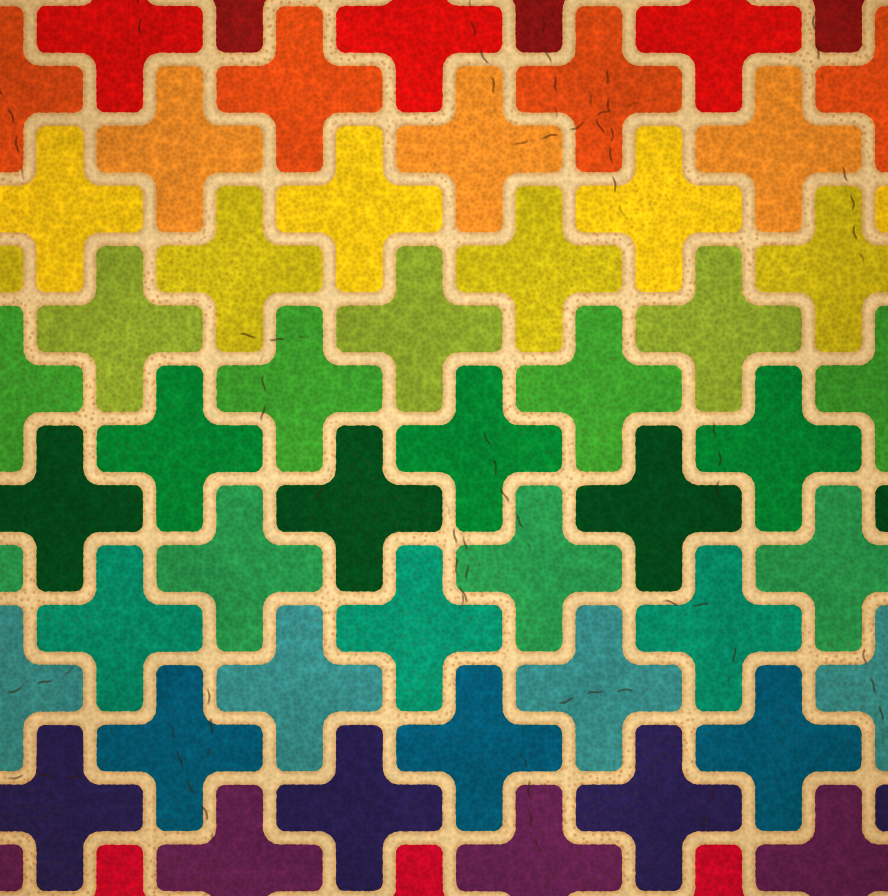
Give the GLSL for this pattern, as a Shadertoy shader.

```glsl
// Interlocking rounded plus tiles on worn cream paper, coloured row by row as a rainbow.
// Each grid cell finds its plus centre by a mod-5 rule, a filleted distance gives the
// outline, and cellular noise, layered sines and hashed scratches add the wear.

const float CELLS = 14.96;                      // grid cells per canvas height
const vec2 FIRST_CENTRE = vec2(2.0, -0.53);     // centre of a bottom-row plus, in cells
const vec2 ARM = vec2(1.385, 0.39);             // half length and half width of an arm
const float TIP_RADIUS = 0.15;
const float FILLET_RADIUS = 0.28;
const int SCRATCHES = 26;

// Row colours from the bottom upwards
const vec3 ROWS[16] = vec3[16](
    vec3(.84, .04, .17), vec3(.40, .14, .33), vec3(.17, .13, .33), vec3(.02, .36, .47),
    vec3(.22, .56, .55), vec3(.03, .56, .42), vec3(.16, .59, .30), vec3(.02, .28, .10),
    vec3(.02, .50, .18), vec3(.24, .61, .17), vec3(.55, .64, .17), vec3(.80, .72, .08),
    vec3(.97, .79, .07), vec3(.95, .57, .16), vec3(.91, .31, .08), vec3(.89, .06, .05));

vec2 hash2(vec2 p) {
    vec3 q = fract(p.xyx * vec3(.1031, .1030, .0973));
    q += dot(q, q.yzx + 33.33);
    return fract((q.xx + q.yz) * q.zy);
}

// Distance to the nearest jittered point, about 0 to 1
float cellular(vec2 p) {
    vec2 cell = floor(p), f = p - cell;
    float nearest = 2.0;
    for (int y = -1; y <= 1; y++)
        for (int x = -1; x <= 1; x++) {
            vec2 o = vec2(x, y);
            vec2 d = o + hash2(cell + o + 50.0) - f;
            nearest = min(nearest, dot(d, d));
        }
    return sqrt(nearest);
}

// Soft stains from layered, warped sines, about -1 to 1
float stains(vec2 p) {
    float sum = 0.0, weight = 0.5;
    for (int i = 0; i < 4; i++) {
        p += 0.7 * sin(p.yx * 1.3 + float(i) * 1.7);
        sum += weight * sin(p.x) * sin(p.y + 1.0);
        p = mat2(1.5, 1.1, -1.1, 1.5) * p;
        weight *= 0.6;
    }
    return sum;
}

float roundedBox(vec2 p, vec2 halfSize, float radius) {
    vec2 q = abs(p) - halfSize + radius;
    return length(max(q, 0.0)) + min(max(q.x, q.y), 0.0) - radius;
}

// Two crossed arms joined with round inner corners
float plusDistance(vec2 p, vec2 arm, float tip, float fillet) {
    vec2 d = vec2(roundedBox(p, arm, tip), roundedBox(p, arm.yx, tip));
    return max(fillet, min(d.x, d.y)) - length(max(fillet - d, 0.0));
}

// Centre of the plus that owns the grid cell
vec2 plusCentre(vec2 cell) {
    float k = mod(cell.x - 2.0 * cell.y + 0.5, 5.0);
    if (k < 1.0) return cell;
    if (k < 2.0) return cell - vec2(1, 0);
    if (k < 3.0) return cell + vec2(0, 1);
    if (k < 4.0) return cell - vec2(0, 1);
    return cell + vec2(1, 0);
}

vec3 rowColour(float row) {
    vec3 colour = ROWS[clamp(int(row + 0.5), 0, 15)];
    return row > 15.5 ? colour * 0.58 + 0.05 : colour;   // faded topmost row
}

// Thin broken scratches, mostly steep, some nearly level
float scratches(vec2 p, float pixel) {
    float mask = 0.0;
    for (int i = 0; i < SCRATCHES; i++) {
        vec2 place = hash2(vec2(i, 7)), kind = hash2(vec2(i, 19));
        float angle = (kind.x - 0.5) * 0.7 + (kind.y > 0.75 ? 0.1 : 1.65);
        vec2 along = vec2(cos(angle), sin(angle));
        vec2 d = p - place;
        float t = dot(d, along), halfLength = 0.03 + 0.07 * kind.x;
        float wobble = 0.003 * sin(t * 60.0 + kind.y * 30.0) + 0.001 * sin(t * 310.0);
        float side = abs(dot(d, vec2(-along.y, along.x)) + wobble);
        float line = 1.0 - smoothstep(0.0004, 0.0009 + pixel, side);
        line *= 1.0 - smoothstep(halfLength * 0.5, halfLength, abs(t));
        mask = max(mask, line * smoothstep(-0.5, 0.6, sin(t * 190.0 + place.x * 40.0)));
    }
    return mask;
}

void mainImage(out vec4 fragColor, in vec2 fragCoord) {
    vec2 p = fragCoord / iResolution.y;
    float pixel = 1.0 / iResolution.y;

    // Wear layers
    float mottle = cellular(p * 75.0) - 0.45;
    float grain = cellular(p * 190.0) - 0.45;
    float stain = stains(p * 11.0);
    float pits = smoothstep(0.3, 0.1, cellular(p * 110.0 + 9.0)) * smoothstep(-0.2, 0.5, stain);

    // Tiles
    vec2 grid = p * CELLS - FIRST_CENTRE;
    vec2 centre = plusCentre(floor(grid + 0.5));
    float d = plusDistance(grid - centre, ARM, TIP_RADIUS, FILLET_RADIUS) + 0.012 * grain;
    vec3 tile = rowColour(centre.y) * (1.0 + 0.16 * mottle + 0.2 * grain + 0.10 * stain);
    tile = mix(tile, vec3(.40, .24, .06), 0.16 * pits);

    // Cream paper, tanned beside the tiles
    vec3 paper = mix(vec3(.87, .69, .44), vec3(.96, .83, .59), smoothstep(0.0, 0.10, d));
    paper *= 1.0 + 0.08 * mottle + 0.12 * grain + 0.05 * stain;
    paper = mix(paper, vec3(.74, .43, .20), 0.4 * pits);

    vec3 colour = mix(tile, paper, smoothstep(-0.7, 0.7, d / (pixel * CELLS)));
    colour = mix(colour, vec3(.22, .11, .04), 0.5 * scratches(p, pixel));

    // Warm darkening towards the corners
    vec2 fromMiddle = fragCoord / iResolution.xy - 0.5;
    colour *= 1.04 - vec3(.40, .52, .66) * dot(fromMiddle, fromMiddle);
    fragColor = vec4(clamp(colour, 0.0, 1.0), 1.0);
}
```
